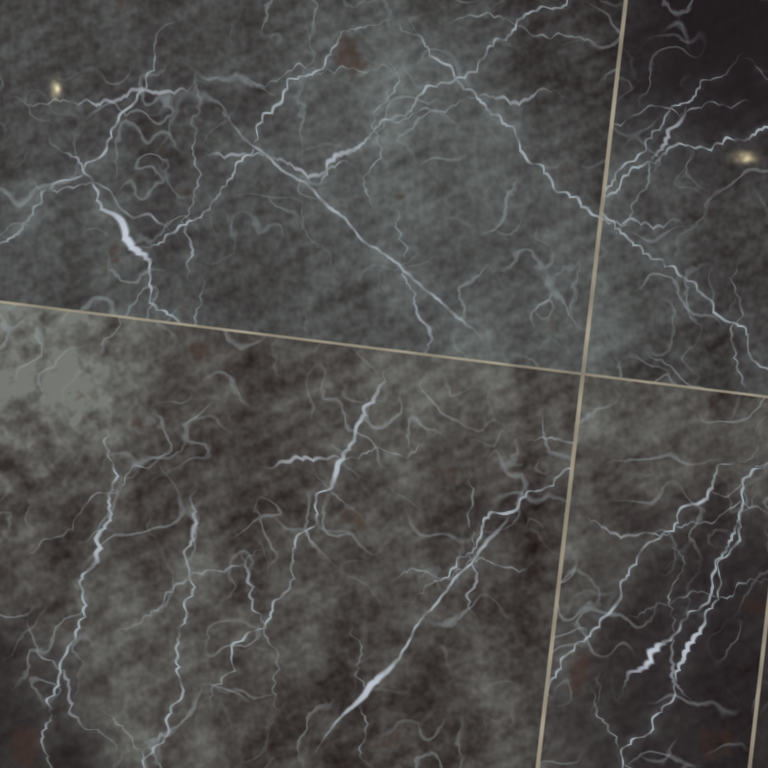
Give the GLSL for this texture, as a WebGL 2 fragment shader.

```glsl
#version 300 es
precision highp float;
// Dark veined marble tiles with thin, slightly tilted pale grout joints.
uniform vec2 u_resolution;
out vec4 fragColor;

#define JOINT_CROSS vec2(0.759, 0.513) // where the two main joints meet
#define JOINT_SLOPE vec2(0.115, -0.124) // lean of upright and level joints
#define NARROW_TILE 0.276
#define JOINT_HALF vec2(0.0030, 0.0020) // upright and level half widths
#define VEIN_HALF 0.0030
#define EDGE_SOFT 0.0024
#define STONE_DARK vec3(0.19, 0.17, 0.17)
#define STONE_LIGHT vec3(0.375, 0.387, 0.382)
#define SHADOW vec3(0.12, 0.10, 0.11)
#define VEIN_COLOR vec3(0.61, 0.65, 0.67)
#define GROUT_COLOR vec3(0.61, 0.58, 0.51)
#define RUST_COLOR vec3(0.24, 0.16, 0.13)

vec2 hash22(vec2 p) {
  vec3 q = fract(p.xyx * vec3(0.1031, 0.1030, 0.0973));
  q += dot(q, q.yzx + 33.33);
  return fract((q.xx + q.yz) * q.zy);
}

float cornerSlope(vec2 cell, vec2 offset) {
  float a = 6.2832 * hash22(cell).x;
  return dot(vec2(cos(a), sin(a)), offset);
}

// Gradient noise, roughly -0.7 to 0.7
float noise(vec2 p) {
  vec2 i = floor(p), f = p - i, e = vec2(1.0, 0.0);
  vec2 u = f * f * f * (f * (f * 6.0 - 15.0) + 10.0);
  return mix(mix(cornerSlope(i, f), cornerSlope(i + e, f - e), u.x),
             mix(cornerSlope(i + e.yx, f - e.yx), cornerSlope(i + 1.0, f - 1.0), u.x), u.y);
}

float fbm(vec2 p) {
  float sum = 0.0, amp = 0.6;
  for (int i = 0; i < 4; i++) {
    sum += amp * noise(p);
    p = mat2(1.6, 1.2, -1.2, 1.6) * p + 17.3;
    amp *= 0.6;
  }
  return sum;
}

// Even-width line along the zero contour of the noise
float hairline(vec2 p, float halfWidth) {
  vec2 e = vec2(0.02, 0.0);
  float n = noise(p);
  vec2 slope = vec2(noise(p + e) - n, noise(p + e.yx) - n) / e.x;
  return 1.0 - smoothstep(0.0, halfWidth, abs(n) / (length(slope) + 0.2));
}

float spot(vec2 p, vec2 center, float radius) {
  return 1.0 - smoothstep(0.4 * radius, radius, length(p - center));
}

// One wandering vein: x = line strength, y = swollen white part
vec2 strand(vec2 p, vec2 center, float angle, float reach, float halfWidth, float rough, float seed) {
  vec2 dir = vec2(cos(angle), sin(angle)), r = p - center;
  vec2 q = vec2(dot(r, dir), dot(r, vec2(-dir.y, dir.x)));
  float taper = 1.0 - smoothstep(0.55, 1.0, abs(q.x) / reach);
  float bend = 0.045 * noise(vec2(q.x * 5.0, seed)) + 0.028 * noise(vec2(q.x * 20.0, seed + 7.0))
             + 0.014 * abs(noise(vec2(q.x * 55.0, seed + 13.0)));
  float swell = smoothstep(0.05, 0.5, noise(vec2(q.x * 8.0, seed + 3.0)));
  float broken = 0.75 + 1.1 * noise(vec2(q.x * 50.0, q.y * 90.0 + seed));
  float w = halfWidth * (0.35 + 1.6 * swell) * taper;
  float d = abs(q.y - rough * bend);
  float core = (1.0 - smoothstep(0.2 * w, w + EDGE_SOFT, d)) * mix(0.7 * broken, 1.0, swell);
  return vec2(core + 0.22 * broken * exp(-d / 0.01), core * swell) * taper;
}

// Steep veins at the left of the lower row, slanted elsewhere, crossing above
float veinAngle(vec2 tile, int i, float across) {
  float lower = tile.x < 0.5 ? mix(1.65, 0.55, across) : 0.95;
  float upper = i % 2 == 0 ? mix(1.1, 0.35, across) : mix(-1.0, -0.55, across);
  return mix(lower, upper, tile.y);
}

// Main veins with two side branches each, spread over a tile
vec2 tileVeins(vec2 p, vec2 corner, vec2 size, vec2 tile, int count) {
  vec2 veins = vec2(0.0);
  for (int i = 0; i < count; i++) {
    float n = float(i);
    vec2 id = tile * 31.0 + vec2(n * 3.0 + 2.0, n * 7.0 + 5.0);
    vec2 a = hash22(id), b = hash22(id + 91.0);
    vec2 spread = vec2((n + 0.3 + 0.4 * a.x) / float(count), 0.2 + 0.6 * fract(n * 0.618 + 0.4));
    float angle = veinAngle(tile, i, spread.x) + 0.3 * (b.x - 0.5);
    float reach = mix(0.2, 0.32, b.y), halfWidth = VEIN_HALF * mix(0.6, 1.15, a.y);
    vec2 center = corner + size * spread;
    veins = max(veins, strand(p, center, angle, reach, halfWidth, i % 4 == 3 ? 0.3 : 1.0, 100.0 * a.x));
    for (float side = -1.0; side < 2.0; side += 2.0) {
      vec2 fork = center + 0.45 * side * reach * vec2(cos(angle), sin(angle));
      veins = max(veins, 0.55 * strand(p, fork, angle - side * 0.75, 0.45 * reach, 0.5 * halfWidth, 1.0, 100.0 * b.y + 9.0 * side));
    }
  }
  return veins;
}

void main() {
  vec2 p = gl_FragCoord.xy / u_resolution;
  // Joints and the tile they enclose
  vec2 j = p - JOINT_CROSS - JOINT_SLOPE * (p.yx - JOINT_CROSS.yx);
  vec2 tile = vec2(step(0.0, j.x) + step(NARROW_TILE, j.x), step(0.0, j.y));
  vec2 joint = vec2(min(abs(j.x), abs(j.x - NARROW_TILE)), abs(j.y));
  bool wide = tile.x < 0.5;
  vec2 corner = vec2(wide ? 0.0 : 0.74, tile.y * 0.53);
  vec2 size = vec2(wide ? 0.76 : 0.26, 0.5), s = p + tile * 5.7;
  // Clouded, grainy stone with slanted streaks and dark corners
  float cloud = fbm(s * 3.2), mottle = fbm(s * 17.0);
  float streak = noise(mat2(4.0, -34.0, 2.0, 68.0) * (s + 0.01 * mottle));
  float tone = 0.44 + 0.85 * cloud + mix(0.75, 0.4, tile.y) * mottle + 0.3 * streak;
  tone += 0.3 * noise(s * 75.0) + 0.2 * noise(s * 140.0) + 0.08 * sin(p.x * 52.0);
  tone += 0.35 * spot(p, vec2(0.55, 0.68), 0.35);
  tone += (1.0 - tile.y) * (0.6 + mottle) * spot(p + 0.1 * mottle, vec2(0.04, 0.56), 0.24);
  vec3 color = mix(STONE_DARK, STONE_LIGHT, clamp(tone, -0.3, 1.4));
  color *= mix(vec3(1.02, 0.99, 0.96), vec3(0.99, 1.0, 1.0), tile.y);
  vec2 drift = p + 0.1 * cloud;
  float shade = max(spot(drift, vec2(0.97, 0.97), 0.25), 0.75 * spot(drift, vec2(1.0, 0.1), 0.34));
  color = mix(color, SHADOW, 0.85 * max(shade, 0.65 * spot(drift, vec2(0.0), 0.26)));
  float rust = smoothstep(0.5, 0.75, noise(s * 12.0 + 4.0) + 0.8 * mottle);
  color = mix(color, RUST_COLOR, 0.5 * rust);
  // Hairline networks, then the main veins
  vec2 warped = s + 0.025 * vec2(mottle, noise(s * 23.0 + 8.0));
  for (float scale = 5.0; scale < 22.0; scale *= 2.0) {
    float patches = smoothstep(0.0, 0.4, noise(s * 8.0 + scale * 9.0));
    color = mix(color, VEIN_COLOR, 0.38 * patches * hairline(warped * scale, 0.0035 * scale));
  }
  vec2 veins = tileVeins(p, corner, size, tile, wide ? 5 + int(tile.y) : 3);
  color = mix(color, VEIN_COLOR, clamp(veins.x, 0.0, 0.92)) + vec3(0.18, 0.17, 0.2) * veins.y;
  // Grout of uneven brightness
  vec2 grout = 1.0 - smoothstep(JOINT_HALF - 0.0018, JOINT_HALF + 0.0014, joint);
  color = mix(color, GROUT_COLOR * (1.0 + 0.25 * noise(p * 22.0)), 0.9 * max(grout.x, grout.y));
  // Lamp glints
  for (float lamp = 0.0; lamp < 2.0; lamp++) {
    vec2 g = (p - vec2(0.073 + 0.897 * lamp, 0.885 - 0.09 * lamp)) / mix(vec2(0.006, 0.011), vec2(0.015, 0.007), lamp);
    color += vec3(0.55, 0.5, 0.36) * exp(-dot(g, g)) * (1.0 + noise(p * 90.0));
  }
  fragColor = vec4(clamp(color, 0.0, 1.0), 1.0);
}
```
